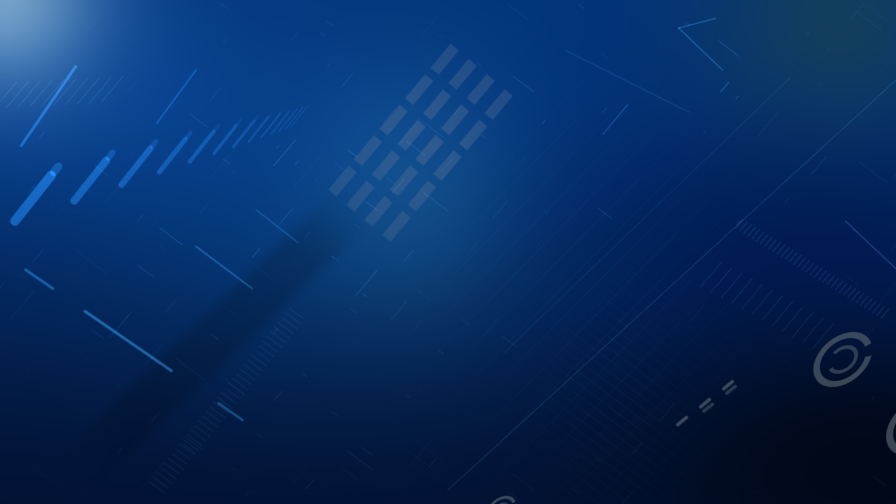
This background is drawn by a Shadertoy shader. Its source:

```glsl
// Deep blue technical backdrop: soft glows, slanted light bars, fine circuit lines and rings.

const vec2 RISE = vec2(0.643, 0.766);   // direction of the rising strokes
const vec2 FALL = vec2(0.80, -0.60);    // direction of the falling strokes

float hash(vec2 p) {
    vec3 q = fract(p.xyx * vec3(0.1031, 0.1030, 0.0973));
    q += dot(q, q.yzx + 33.33);
    return fract((q.x + q.y) * q.z);
}

float fill(float d) {
    float edge = 9.0 / iResolution.y;
    return 1.0 - smoothstep(-edge, edge, d);
}

float glow(vec2 p, vec2 center, vec2 size) {
    vec2 q = (p - center) / size;
    return exp(-dot(q, q));
}

float box(vec2 p, vec2 halfSize) {
    vec2 d = abs(p) - halfSize;
    return length(max(d, 0.0)) + min(max(d.x, d.y), 0.0);
}

// Coordinates along and across a direction
vec2 slant(vec2 p, vec2 dir) {
    return vec2(dot(p, dir), dot(p, vec2(dir.y, -dir.x)));
}

float stroke(vec2 p, vec2 a, vec2 b, float halfWidth) {
    vec2 ab = b - a;
    float t = clamp(dot(p - a, ab) / dot(ab, ab), 0.0, 1.0);
    return fill(length(p - a - ab * t) - halfWidth);
}

// Row of short ticks centred on the segment from a to b
float comb(vec2 p, vec2 a, vec2 b, vec2 dir, float count, float halfLength) {
    float sum = 0.0;
    for (float i = 0.0; i < count; i++) {
        vec2 c = mix(a, b, i / (count - 1.0));
        sum += stroke(p, c - dir * halfLength, c + dir * halfLength, 0.006);
    }
    return sum;
}

// Random thin dashes in slanted cells
float dashes(vec2 p, vec2 dir, float seed, float density) {
    vec2 q = slant(p, dir) / vec2(0.85, 0.24);
    vec2 id = floor(q) + seed;
    vec2 local = (fract(q) - 0.5) * vec2(0.85, 0.24);
    local.y += 0.12 * (hash(id + 7.0) - 0.5);
    float len = 0.03 + 0.33 * pow(hash(id + 19.0), 2.0);
    return step(1.0 - density, hash(id)) * hash(id + 31.0) * fill(box(local, vec2(len, 0.006)));
}

// Tilted open ring with an inner arc
float ring(vec2 p, vec2 center, float size) {
    vec2 q = slant(p - center, vec2(0.77, 0.64)) / size;
    q.y /= 0.68;
    float r = length(q), a = atan(q.y, q.x);
    float outer = fill((abs(r - 0.53) - 0.065) * size) * smoothstep(0.2, 0.3, abs(a - 0.5));
    float inner = fill((abs(r - 0.27) - 0.04) * size) * smoothstep(0.6, 0.7, abs(a + 2.4));
    return outer + 0.8 * inner;
}

void mainImage(out vec4 fragColor, in vec2 fragCoord) {
    vec2 p = fragCoord / iResolution.y * 9.0;   // canvas spans 16 by 9 units

    // Base gradient and shaded regions
    vec3 col = mix(vec3(0.008, 0.07, 0.20), vec3(0.01, 0.20, 0.47), smoothstep(-0.5, 7.5, p.y));
    col = mix(col, vec3(0.0, 0.09, 0.31), 0.75 * glow(p, vec2(14.5, 4.6), vec2(4.5, 2.4)));
    col = mix(col, vec3(0.002, 0.025, 0.08), 0.9 * glow(p, vec2(15.4, 0.7), vec2(4.0, 2.4)));
    col = mix(col, vec3(0.08, 0.25, 0.35), 0.85 * glow(p, vec2(15.0, 8.6), vec2(2.3, 1.9)));

    // Soft lights
    col += vec3(0.42, 0.37, 0.22) * glow(p, vec2(0.0, 9.1), vec2(1.7, 1.6));
    col += vec3(0.03, 0.07, 0.11) * glow(p, vec2(0.5, 8.0), vec2(4.0, 2.5));
    col += vec3(0.05, 0.09, 0.07) * glow(p, vec2(7.4, 5.6), vec2(1.9, 2.4));
    col += vec3(0.01, 0.05, 0.07) * glow(p, vec2(5.5, 4.5), vec2(4.0, 3.0));

    // Dark slanted shaft at the lower left
    vec2 shaft = slant(p - vec2(3.9, 3.0), vec2(0.72, 0.69));
    col *= 1.0 - 0.16 * smoothstep(0.35, 0.0, abs(shaft.y) - 0.25) * smoothstep(3.6, 2.0, abs(shaft.x));

    // Fine ruled fields
    vec2 rule = slant(p, vec2(0.70, 0.71));
    float ruled = fill(abs(fract(rule.y * 2.6) - 0.5) / 2.6 - 0.004);
    col += vec3(0.015, 0.045, 0.06) * ruled * glow(p, vec2(10.5, 4.0), vec2(2.4, 3.2));
    float hatch = fill(abs(fract(slant(p, FALL).y * 6.0) - 0.5) / 6.0 - 0.006);
    col += vec3(0.01, 0.04, 0.06) * hatch * glow(p, vec2(11.0, 1.8), vec2(1.2, 1.9));

    // Grid of pale bars, five along by four across
    vec2 g = slant(p - vec2(7.51, 6.45), RISE);
    vec2 cell = vec2(0.71, 0.42);
    vec2 slot = clamp(round(g / cell - vec2(0.0, 0.5)), vec2(-2.0, -2.0), vec2(2.0, 1.0)) + vec2(0.0, 0.5);
    float bar = fill(box(g - slot * cell, vec2(0.27, 0.085)) - 0.01);
    col = mix(col, vec3(0.27, 0.40, 0.57), bar * (0.42 + 0.15 * glow(g, vec2(0.0), vec2(1.0))));

    // Receding row of bright strokes
    float bright = 0.0;
    for (float i = 0.0; i < 13.0; i++) {
        float s = pow(0.8, i);
        vec2 c = vec2(5.69 - 5.1 * s, 7.02 - 1.56 * s);
        vec2 h = vec2(0.62, 0.78) * mix(0.22, 0.52, s);
        bright += stroke(p, c - h, c + h, 0.085 * s) * (0.25 + 0.55 * s);
        bright += 0.5 * s * stroke(p, c + h * 1.15, c + h * 1.4, 0.07 * s);
    }
    bright += 0.7 * stroke(p, vec2(0.38, 6.4), vec2(1.35, 7.81), 0.025);
    bright += 0.5 * stroke(p, vec2(2.8, 6.8), vec2(3.5, 7.75), 0.015);
    col += vec3(0.08, 0.24, 0.36) * bright;

    // Falling streaks on the left
    float falling = stroke(p, vec2(1.52, 3.44), vec2(3.06, 2.38), 0.025);
    falling += 0.7 * stroke(p, vec2(3.5, 4.6), vec2(4.5, 3.85), 0.015);
    falling += 0.8 * stroke(p, vec2(3.9, 1.8), vec2(4.33, 1.5), 0.02);
    falling += 0.8 * stroke(p, vec2(0.46, 4.18), vec2(0.94, 3.85), 0.025);
    falling += 0.5 * stroke(p, vec2(4.58, 5.25), vec2(5.32, 4.67), 0.012);
    col += vec3(0.10, 0.25, 0.32) * falling;

    // Long hairlines, corner bracket and combs
    float fine = 0.7 * stroke(p, vec2(16.0, 7.57), vec2(8.0, 0.25), 0.006);
    fine += 0.4 * stroke(p, vec2(14.1, 7.6), vec2(9.0, 2.7), 0.005);
    fine += stroke(p, vec2(12.77, 8.67), vec2(12.12, 8.5), 0.01);
    fine += stroke(p, vec2(12.12, 8.5), vec2(12.9, 7.75), 0.01);
    fine += 0.7 * stroke(p, vec2(10.1, 8.1), vec2(12.3, 7.0), 0.005);
    fine += stroke(p, vec2(15.1, 5.05), vec2(16.0, 4.2), 0.01);
    fine += 0.5 * comb(p, vec2(0.1, 7.3), vec2(2.0, 7.4), RISE, 10.0, 0.3);
    fine += 0.7 * comb(p, vec2(13.2, 5.0), vec2(15.8, 3.4), RISE, 36.0, 0.1);
    fine += 0.5 * comb(p, vec2(12.7, 4.1), vec2(14.7, 3.0), RISE, 12.0, 0.28);
    fine += 0.4 * comb(p, vec2(2.8, 0.3), vec2(5.3, 3.4), FALL, 38.0, 0.16);
    float area = 0.35 + glow(p, vec2(12.2, 7.0), vec2(2.8, 1.8)) + 0.5 * glow(p, vec2(4.5, 5.0), vec2(3.0));
    fine += area * (dashes(p, RISE, 3.0, 0.13) + dashes(p, FALL, 57.0, 0.15));
    col += vec3(0.09, 0.17, 0.21) * fine;

    // Rings and paired dashes at the lower right
    float pale = ring(p, vec2(15.05, 2.58), 1.0) + ring(p, vec2(16.4, 1.4), 1.1) + ring(p, vec2(8.95, -0.1), 0.5);
    for (float i = 0.0; i < 3.0; i++) {
        vec2 c = vec2(12.18, 1.48) + i * vec2(0.41, 0.32);
        pale += stroke(p, c - 0.1 * RISE.yx, c + 0.1 * RISE.yx, 0.03);
        pale += 0.7 * step(0.5, i) * stroke(p, c + vec2(-0.02, -0.14), c + vec2(0.13, -0.02), 0.03);
    }
    col = mix(col, vec3(0.34, 0.40, 0.43), 0.65 * min(pale, 1.0));

    fragColor = vec4(clamp(col, 0.0, 1.0), 1.0);
}
```
